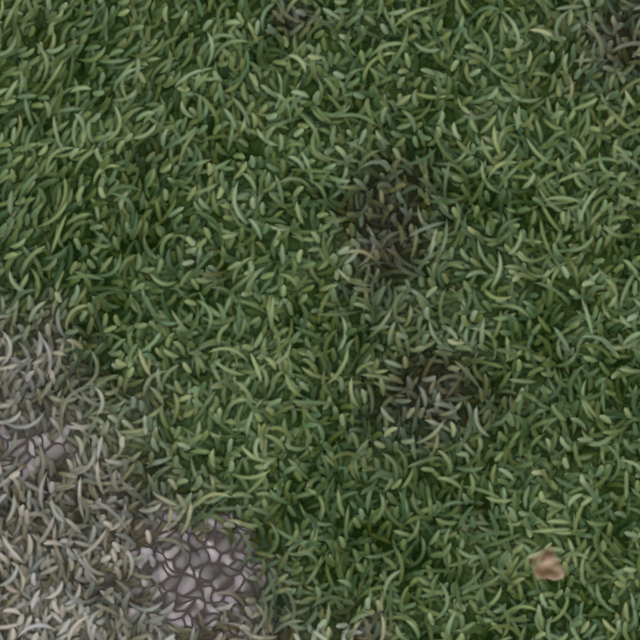
Write a Shadertoy shader that draws this texture.

```glsl
// Short tangled lawn grass, thinning to dry soil and pale gravel at the lower left.

vec3 hash3(vec2 p) {
    vec3 q = fract(vec3(p.xyx) * vec3(0.1031, 0.1030, 0.0973));
    q += dot(q, q.yxz + 33.33);
    return fract((q.xxy + q.yzz) * q.zyx);
}

// Gradient noise, roughly -0.7 to 0.7
float corner(vec2 cell, vec2 offset) {
    float a = 6.2832 * hash3(cell + 50.0).x;
    return dot(vec2(cos(a), sin(a)), offset);
}

float gradientNoise(vec2 p) {
    vec2 i = floor(p), f = p - i;
    vec2 u = f * f * f * (f * (f * 6.0 - 15.0) + 10.0);
    vec2 e = vec2(1, 0);
    return mix(mix(corner(i, f), corner(i + e, f - e), u.x),
               mix(corner(i + e.yx, f - e.yx), corner(i + 1.0, f - 1.0), u.x), u.y);
}

float blob(vec2 p, vec2 center, vec2 radius) {
    vec2 q = (p - center) / radius;
    return exp(-dot(q, q));
}

// Bare areas where few blades grow
float gravelAmount(vec2 p) {
    return max(blob(p, vec2(0.31, 0.10), vec2(0.13, 0.12)),
               0.8 * blob(p, vec2(0.05, 0.31), vec2(0.10, 0.07)));
}

// Worn, darker spots in the lawn
float wornAmount(vec2 p) {
    return blob(p, vec2(0.61, 0.64), vec2(0.08, 0.13))
         + blob(p, vec2(0.67, 0.38), vec2(0.11, 0.08))
         + blob(p, vec2(0.98, 0.94), vec2(0.09, 0.08))
         + blob(p, vec2(0.46, 0.97), vec2(0.04, 0.03));
}

// Dry corner at the lower left
float cornerAmount(vec2 p, float n) {
    return 1.0 - smoothstep(0.32, 0.72, p.x + p.y + 0.14 * n);
}

// Dark, middle and light tones of fresh or dry growth
vec3 growthColor(float t, float dry) {
    vec3 dark = mix(vec3(0.13, 0.20, 0.07), vec3(0.25, 0.23, 0.20), dry);
    vec3 middle = mix(vec3(0.30, 0.375, 0.22), vec3(0.44, 0.43, 0.38), dry);
    vec3 light = mix(vec3(0.49, 0.56, 0.39), vec3(0.64, 0.62, 0.59), dry);
    t = clamp(t, -0.1, 1.2) * 2.0;
    return t < 1.0 ? mix(dark, middle, t) : mix(middle, light, t - 1.0);
}

// Rounded pebbles from the gap between the two nearest cell points
vec3 gravelColor(vec2 p) {
    vec2 g = p * 50.0 + 0.9 * gradientNoise(p * 34.0);
    float near = 9.0, second = 9.0, tint = 0.0;
    for (int k = 0; k < 9; k++) {
        vec2 cell = floor(g) + vec2(k % 3 - 1, k / 3 - 1);
        vec3 h = hash3(cell + 90.0);
        float d = length(cell + h.xy - g);
        if (d < near) { second = near; near = d; tint = h.z; }
        else second = min(second, d);
    }
    vec3 stone = mix(vec3(0.43, 0.41, 0.41), vec3(0.70, 0.67, 0.69), tint);
    stone *= 1.08 - 0.35 * near;
    return mix(vec3(0.29, 0.27, 0.25), stone, smoothstep(0.0, 0.45, second - near));
}

void mainImage(out vec4 fragColor, in vec2 fragCoord) {
    vec2 p = fragCoord / iResolution.y;
    float n = gradientNoise(p * 6.0) + 0.5 * gradientNoise(p * 15.0);
    float edge = cornerAmount(p, n), worn = wornAmount(p);
    float dry = clamp(edge + 0.7 * worn + 0.5 * n * n, 0.0, 0.95);

    // Broad light and shade
    float patchTone = 0.24 * gradientNoise(p * 4.0 + 7.0) + 0.32 * gradientNoise(p * 11.0)
                    + 0.26 * gradientNoise(p * 27.0) + 0.10 * edge - 0.24 * worn;

    // Ground
    vec3 color = growthColor(0.14 + patchTone, dry);
    float pale = smoothstep(0.28, 0.60, gravelAmount(p) + 0.4 * gradientNoise(p * 18.0));
    color = mix(color, gravelColor(p), pale);

    // Blades, from the deepest layer to the top
    for (int layer = 0; layer < 10; layer++) {
        float height = float(layer) / 9.0;
        vec2 shift = float(layer) * vec2(57.37, 33.71) + 20.0;
        vec2 g = p * 29.0 + shift;
        for (int k = 0; k < 9; k++) {
            vec2 cell = floor(g) + vec2(k % 3 - 1, k / 3 - 1);
            vec3 h = hash3(cell), r = hash3(cell + 411.0);
            vec2 root = (cell + h.xy - shift) / 29.0;
            if (gravelAmount(root) > 0.22 + 0.65 * r.z) continue;

            // Blades lean together at the upper left and tangle elsewhere
            float tangle = smoothstep(0.2, 0.6, root.x + 0.6 * (1.0 - root.y));
            float angle = mix(0.95, 1.65, tangle) + (h.z + r.x - 1.0) * mix(1.2, 2.2, tangle);
            vec2 axis = vec2(cos(angle), sin(angle));
            vec2 q = p - root;
            q = vec2(dot(q, axis), dot(q, vec2(-axis.y, axis.x)));

            float halfLength = mix(0.010, 0.034, r.y * r.y);
            float bend = (r.z - 0.5) * 40.0;
            float along = q.x / halfLength;
            float width = mix(0.0046, 0.0032, r.y) * (1.0 - along * along * along * along);
            float d = abs(q.y - bend * q.x * q.x) / sqrt(1.0 + 4.0 * bend * bend * q.x * q.x) - width;
            d = max(d, abs(q.x) - halfLength);

            float tone = mix(0.20, 0.78, height) + 0.66 * (h.x - 0.5) + 0.18 * along + patchTone;
            vec3 blade = growthColor(tone, clamp(dry + 0.3 * (r.x - 0.55), 0.0, 1.0));
            blade += (h.y - 0.5) * vec3(0.06, 0.01, -0.05);
            color *= 1.0 - 0.15 * (1.0 - smoothstep(-0.001, 0.008, d));
            color = mix(color, blade, 1.0 - smoothstep(-0.0032, 0.0026, d));
        }
    }

    // Withered leaf
    float leaf = blob(p, vec2(0.855, 0.115), vec2(0.032, 0.027)) + 0.4 * gradientNoise(p * 45.0);
    vec3 withered = vec3(0.58, 0.48, 0.40) + 0.35 * gradientNoise(p * 70.0);
    color = mix(color, withered, 0.85 * smoothstep(0.38, 0.65, leaf));

    fragColor = vec4(color, 1.0);
}
```
